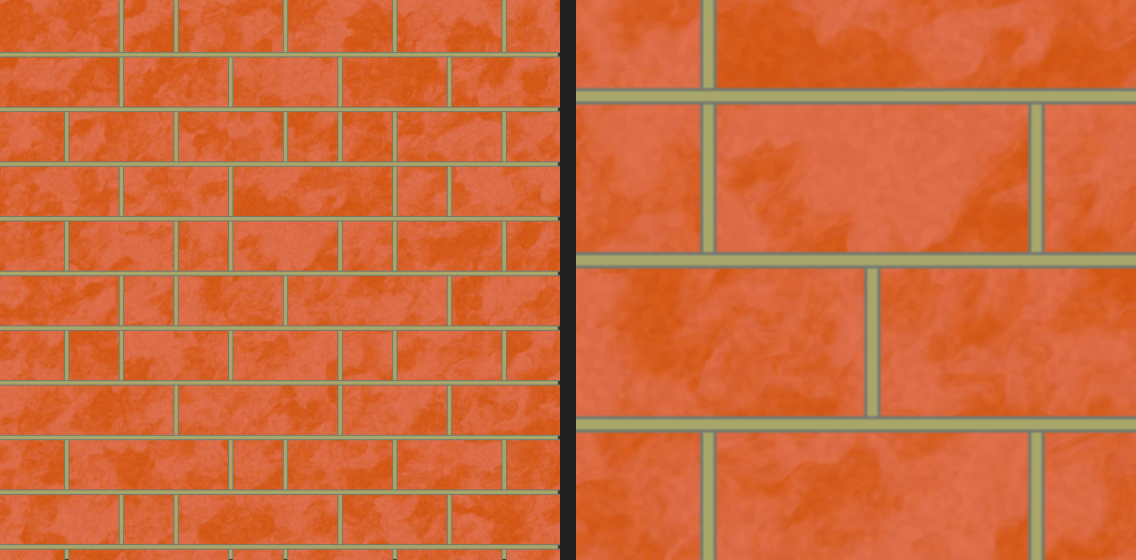
Left, the full canvas; right, a detail of the centre.
This texture is drawn by a three.js fragment shader. Its source:

```glsl
#define COURSES 10.24
#define SHIFT_X 0.22
#define JOINT_HALF 0.050
#define CORE_HALF 0.031
#define SOFT 0.012
#define MOTTLE_SCALE 2.3
#define CLAY_PALE vec3(0.868, 0.425, 0.285)
#define CLAY_DEEP vec3(0.830, 0.345, 0.090)
#define MORTAR vec3(0.660, 0.655, 0.410)
#define MORTAR_EDGE vec3(0.455, 0.475, 0.440)
#define END_DARK vec3(0.220, 0.220, 0.230)

varying vec2 vUv;

vec3 hash3(vec2 p) {
  vec3 q = fract(vec3(p.xyx) * vec3(0.1031, 0.1030, 0.0973));
  q += dot(q, q.yxz + 33.33);
  return fract((q.xxy + q.yzz) * q.zyx);
}

// Smooth cellular noise: random tones blended around jittered points
float cellNoise(vec2 p) {
  vec2 cell = floor(p);
  vec2 local = p - cell;
  float tone = 0.0;
  float total = 0.0;
  for (int j = -1; j <= 1; j++) {
    for (int i = -1; i <= 1; i++) {
      vec2 offset = vec2(float(i), float(j));
      vec3 rnd = hash3(cell + offset);
      vec2 d = offset + rnd.xy - local;
      float weight = exp(-7.0 * dot(d, d));
      tone += rnd.z * weight;
      total += weight;
    }
  }
  return tone / total;
}

float mottle(vec2 p) {
  float sum = 0.0;
  float amplitude = 0.42;
  for (int i = 0; i < 5; i++) {
    sum += amplitude * cellNoise(p);
    p = mat2(1.66, 1.12, -1.12, 1.66) * p + 17.3;
    amplitude *= 0.6;
  }
  return sum / 0.968;
}

// Alternating bond; inside a few patches the joints slip by one course
bool hasJoint(float course, float k) {
  float diagonal = course + k;
  bool slipped = (abs(k - 3.5) < 1.0 && diagonal > 7.5)
    || abs(diagonal - 10.0) + 1.3 * abs(k - 5.9) < 2.3
    || abs(diagonal - 8.5) + abs(k - 2.0) < 1.0
    || diagonal + course < 2.5;
  bool odd = mod(diagonal, 2.0) > 0.5;
  return k > 0.5 && k < 9.5 && odd != slipped;
}

// Mortar strip with a dark line along both sides
vec3 addJoint(vec3 base, vec3 core, float dist) {
  float strip = 1.0 - smoothstep(JOINT_HALF - SOFT, JOINT_HALF + SOFT, dist);
  float inner = 1.0 - smoothstep(CORE_HALF - SOFT, CORE_HALF + SOFT, dist);
  return mix(base, mix(MORTAR_EDGE, core, inner), strip);
}

void main() {
  // Half-brick grid, courses counted downward
  vec2 p = vec2(vUv.x, 1.0 - vUv.y) * COURSES - vec2(SHIFT_X, 0.0);
  float course = floor(p.y);

  // Left end of the current brick
  float left = max(floor(p.x), 0.0);
  for (int i = 0; i < 4; i++) {
    if (left > 0.5 && !hasJoint(course, left)) left -= 1.0;
  }

  // Clay: slanted clouds with a fine grain, different in each brick
  vec3 brick = hash3(vec2(left, course) + 5.0);
  vec2 q = vec2(p.x + 0.3 * p.y, p.y) * MOTTLE_SCALE + brick.xy * 40.0;
  q += 0.6 * (vec2(cellNoise(q * 1.7), cellNoise(q * 1.7 + 31.0)) - 0.5);
  float depth = mottle(q) + 0.07 * (brick.z - 0.5);
  vec3 color = mix(CLAY_PALE, CLAY_DEEP, smoothstep(0.29, 0.76, depth));
  color += 0.03 * (cellNoise(p * 20.0) - 0.5);

  // Joints: uprights first, bed joints over them, dark at the open ends
  float k = floor(p.x + 0.5);
  float upright = hasJoint(course, k) ? abs(p.x - k) : 1.0;
  float bed = abs(p.y - max(floor(p.y + 0.5), 1.0));
  float bottomEnd = 1.0 - smoothstep(0.001, 0.003, vUv.y);
  float rightEnd = smoothstep(0.995, 0.997, vUv.x);
  color = addJoint(color, mix(MORTAR, END_DARK, bottomEnd), upright);
  color = addJoint(color, mix(MORTAR, END_DARK, rightEnd), bed);
  gl_FragColor = vec4(color, 1.0);
}
```
